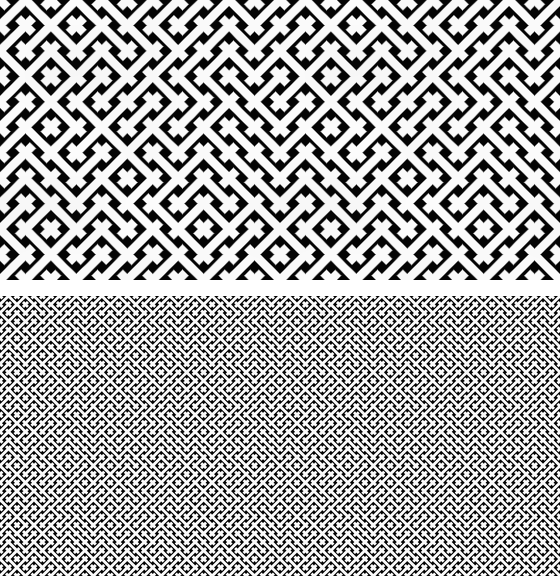
Top: one tile. Bottom: repeated 3 by 3.
A Shadertoy shader for this pattern:

```glsl
// Black and white diagonal maze: every square cell carries a white band along one
// diagonal, picked by a hash, and two short stubs in its other corners. Bands and
// stubs join at the cell corners into crosses; an 11 x 11 block repeats twice across.

const vec2  REPEATS      = vec2(2.0, 1.0);  // blocks across and down
const float CELLS        = 11.0;            // cells per block side
const float HALF_WIDTH   = 0.17;            // half width of bands and stubs, in cells
const float STUB_LENGTH  = 0.41;            // stub reach from the corner, in cells
const float HALF_DIAG    = 0.70710678;      // half the diagonal of a cell
const float EDGE_WOBBLE  = 0.014;           // unevenness of the outlines, in cells
const float WOBBLE_GRID  = 33.0;            // wobble noise cells per block
const float SHADE_GRID   = 4.0;             // shade noise cells per block
const float SHADE_AMOUNT = 0.025;           // faint grey clouding of the white
const float SOFTNESS     = 1.25;            // edge blur, in pixels at any size
const float SEED         = 4.0;
const vec3  INK          = vec3(0.015);
const vec3  PAPER        = vec3(0.99);

float hash(vec2 p) {
    return fract(sin(dot(p, vec2(127.1, 311.7)) + SEED) * 43758.5453);
}

// Integer cell index wrapped to a whole period
vec2 wrapCell(vec2 cell, float period) {
    return floor(mod(cell + 0.5, period));
}

// Value noise that wraps after a whole number of cells
float wrappedNoise(vec2 p, float period) {
    vec2 cell = floor(p);
    vec2 f = fract(p);
    f = f * f * (3.0 - 2.0 * f);
    float a = hash(wrapCell(cell, period));
    float b = hash(wrapCell(cell + vec2(1.0, 0.0), period));
    float c = hash(wrapCell(cell + vec2(0.0, 1.0), period));
    float d = hash(wrapCell(cell + vec2(1.0, 1.0), period));
    return mix(mix(a, b, f.x), mix(c, d, f.x), f.y);
}

// Distance to the white shape of one cell, negative inside
float mazeDistance(vec2 p) {
    vec2 q = fract(p) - 0.5;
    if (hash(wrapCell(floor(p), CELLS)) > 0.5) q.x = -q.x;
    float along  = abs(q.x + q.y) * HALF_DIAG;
    float across = abs(q.x - q.y) * HALF_DIAG;
    float band = across - HALF_WIDTH;
    float stub = max(along - HALF_WIDTH, HALF_DIAG - STUB_LENGTH - across);
    return min(band, stub);
}

void mainImage(out vec4 fragColor, in vec2 fragCoord) {
    vec2 block = fragCoord / iResolution.xy * REPEATS;
    float pixel = CELLS * REPEATS.y / iResolution.y;

    // Maze outline with a slight hand-cut unevenness
    float wobble = wrappedNoise(block * WOBBLE_GRID, WOBBLE_GRID) - 0.5;
    float dist = mazeDistance(block * CELLS) + EDGE_WOBBLE * wobble;
    float white = clamp(0.5 - dist / (pixel * SOFTNESS), 0.0, 1.0);

    // Faint clouding of the paper
    float shade = SHADE_AMOUNT * wrappedNoise(block * SHADE_GRID, SHADE_GRID);
    fragColor = vec4(mix(INK, PAPER - shade, white), 1.0);
}
```
